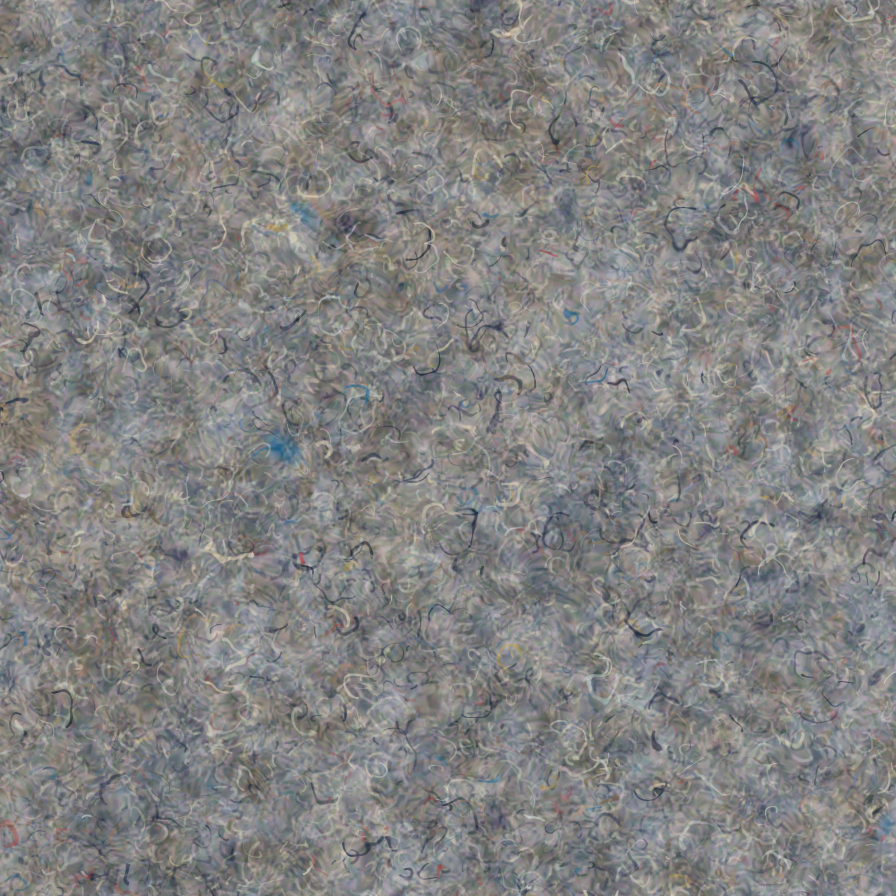
Write a WebGL 1 fragment shader that draws this texture.

```glsl
precision highp float;
// Recycled wool felt: a mottled grey mat under matted fuzz and curled stray fibres.
// Fibres are arcs scattered on jittered grids, bent by noise and stacked in layers;
// a few soft tufts of dyed wool lie between the fuzz and the longer threads.
uniform vec2 u_resolution;

#define FUZZ_LAYERS 8
#define LAYERS 15
#define FUZZ_CELLS 43.0
#define THREAD_CELLS 21.0
#define FUZZ_WIDTH 0.0018
#define THREAD_WIDTH 0.0016
#define FUZZ_OPACITY 0.58
#define THREAD_OPACITY 0.80
#define MOTTLE 0.21
#define GRAIN 0.17
#define CONTRAST 1.26
#define BASE vec3(0.512, 0.510, 0.508)

vec3 hash3(vec2 p) {
  vec3 q = fract(p.xyx * vec3(0.1031, 0.1030, 0.0973));
  q += dot(q, q.yxz + 33.33);
  return fract((q.xxy + q.yzz) * q.zyx);
}

// Smooth value noise, three independent channels in 0..1.
vec3 noise3(vec2 p) {
  vec2 i = floor(p), f = fract(p);
  f = f * f * (3.0 - 2.0 * f);
  return mix(mix(hash3(i), hash3(i + vec2(1, 0)), f.x),
             mix(hash3(i + vec2(0, 1)), hash3(i + vec2(1, 1)), f.x), f.y);
}

vec2 bend(vec2 p, float seed) {
  vec2 wide = noise3(p * 24.0 + seed * 17.3).xy - 0.5;
  vec2 tight = noise3(p * 75.0 + seed * 31.7).yz - 0.5;
  return p + wide * 0.022 + tight * 0.009;
}

// Distance to an arc centred on +y with the given half angle.
float arcDistance(vec2 p, float halfAngle, float radius) {
  vec2 end = vec2(sin(halfAngle), cos(halfAngle));
  p.x = abs(p.x);
  return end.y * p.x > end.x * p.y ? length(p - end * radius)
                                   : abs(length(p) - radius);
}

vec3 fibreColour(float pick, float tone) {
  vec3 pale = mix(vec3(0.75, 0.71, 0.63), vec3(0.67, 0.70, 0.70), tone);
  vec3 dark = mix(vec3(0.22, 0.23, 0.26), vec3(0.28, 0.31, 0.39), tone);
  vec3 slate = mix(vec3(0.40, 0.45, 0.52), vec3(0.52, 0.56, 0.60), tone);
  vec3 brown = mix(vec3(0.43, 0.39, 0.35), vec3(0.60, 0.51, 0.44), tone);
  vec3 dyed = tone < 0.4 ? vec3(0.60, 0.32, 0.32)
            : tone < 0.7 ? vec3(0.26, 0.44, 0.56) : vec3(0.66, 0.57, 0.38);
  return pick < 0.40 ? pale : pick < 0.58 ? slate
       : pick < 0.63 ? dyed : pick < 0.78 ? brown : dark;
}

vec3 addFibres(vec3 colour, vec2 p, float cells, float width, float opacity, float seed) {
  float soft = max(0.0010, 0.7 / u_resolution.y);
  float sunk = smoothstep(0.15, 0.6, noise3(p * 45.0 + seed * 9.1).z);
  vec2 g = bend(p, seed) * cells + seed * 7.37;
  vec2 home = floor(g);
  for (int y = -1; y <= 1; y++) {
    for (int x = -1; x <= 1; x++) {
      vec2 cell = home + vec2(float(x), float(y));
      vec3 place = hash3(cell + seed * 53.0);
      vec3 look = hash3(cell + seed * 91.0 + 400.0);
      vec3 form = hash3(cell + seed * 29.0 + 800.0);
      // Like fibres gather: shift the pick by the shade of the neighbourhood.
      float clump = noise3((cell - seed * 7.37) / cells * 13.0 + 90.0).x - 0.5;
      float pick = clamp(look.x + clump * 0.35, 0.0, 1.0);
      float turn = place.z * 6.2832;
      float c = cos(turn), s = sin(turn);
      vec2 q = mat2(c, s, -s, c) * (g - cell - place.xy);
      float d = arcDistance(q, mix(0.4, 2.3, form.x * form.x), mix(0.14, 0.48, form.y));
      float w = width * mix(0.5, 1.25, form.z);
      float cover = 1.0 - smoothstep(w - soft, w + soft, d / cells);
      float strength = opacity * mix(0.12, 1.0, look.z * look.z) * mix(0.3, 1.0, sunk);
      colour = mix(colour, fibreColour(pick, look.y), cover * strength);
    }
  }
  return colour;
}

// Sparse ragged clumps of navy, blue and pale wool.
vec3 addTufts(vec3 colour, vec2 p) {
  vec2 g = bend(bend(p, 3.7), 5.2) * 8.0;
  vec2 home = floor(g);
  float strands = noise3(p * vec2(150.0, 90.0)).x;
  for (int y = -1; y <= 1; y++) {
    for (int x = -1; x <= 1; x++) {
      vec2 cell = home + vec2(float(x), float(y));
      vec3 place = hash3(cell + 61.0), look = hash3(cell + 137.0);
      float size = mix(0.08, 0.20, look.y);
      float d = length((g - cell - place.xy) * vec2(1.0, mix(0.6, 1.3, look.z)));
      float cover = (1.0 - smoothstep(size * 0.2, size, d)) * step(place.z, 0.5);
      vec3 wool = look.x < 0.55 ? vec3(0.28, 0.29, 0.37)
                : look.x < 0.66 ? vec3(0.22, 0.43, 0.57) : vec3(0.65, 0.68, 0.69);
      colour = mix(colour, wool, cover * mix(0.25, 0.85, strands));
    }
  }
  return colour;
}

void main() {
  vec2 p = gl_FragCoord.xy / u_resolution.y;
  // Mat: broad and medium mottling, with a drift between warm and cool grey.
  vec3 broad = noise3(p * 7.0 + 3.0), mid = noise3(bend(p, 1.3) * 42.0);
  float shade = (broad.x - 0.5) * 0.4 + (mid.x - 0.5) * 0.8;
  float warmth = broad.y * 0.35 + mid.y * 0.65 - 0.5;
  vec3 colour = BASE + shade * MOTTLE + warmth * vec3(0.06, 0.0, -0.08);
  // Fuzz first, then tufts, then longer threads.
  for (int i = 0; i < LAYERS; i++) {
    float seed = float(i) + 1.0;
    if (i == FUZZ_LAYERS) colour = addTufts(colour, p);
    bool fuzz = i < FUZZ_LAYERS;
    colour = addFibres(colour, p, fuzz ? FUZZ_CELLS : THREAD_CELLS,
                       fuzz ? FUZZ_WIDTH : THREAD_WIDTH,
                       fuzz ? FUZZ_OPACITY : THREAD_OPACITY, seed);
  }
  // Fine woolly grain, then overall contrast.
  vec3 grain = noise3(bend(p, 2.1) * 240.0) - 0.5;
  colour += GRAIN * (grain.x + 0.3 * (grain - grain.x));
  colour = BASE + (colour - BASE) * CONTRAST;
  gl_FragColor = vec4(clamp(colour, 0.0, 1.0), 1.0);
}
```
